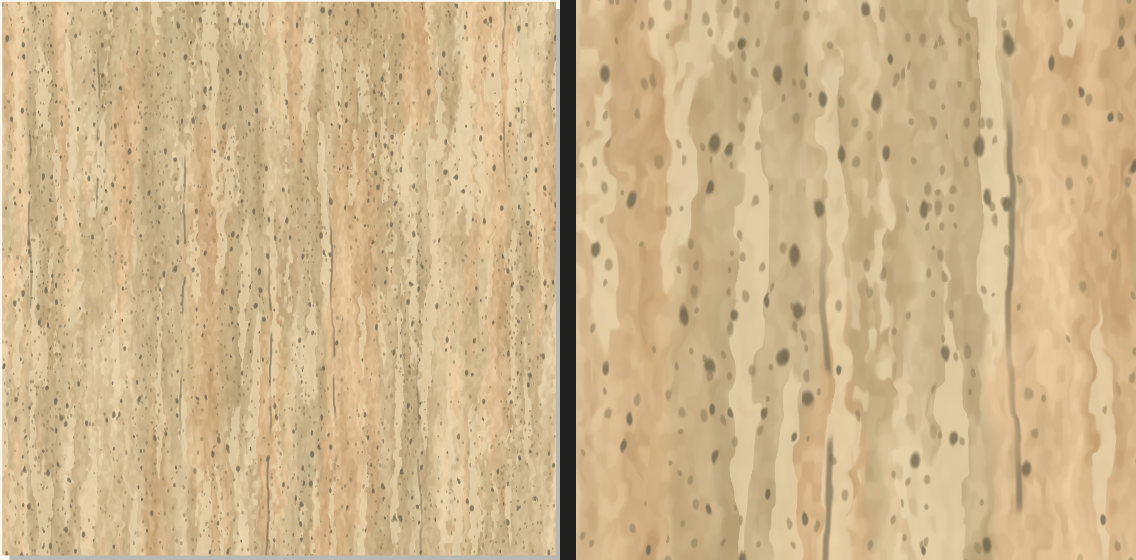
Left: the whole. Right: its middle third, enlarged.
A WebGL 1 fragment shader for this texture:

```glsl
precision highp float;
// Vein-cut travertine tile: vertical streaks, small pits and hairline cracks, on white with a thin shadow.
uniform vec2 u_resolution;

vec3 hash3(vec2 p) {
  vec3 q = vec3(dot(p, vec2(127.1, 311.7)), dot(p, vec2(269.5, 183.3)), dot(p, vec2(419.2, 371.9)));
  return fract(sin(q) * 43758.545);
}

// Cellular noise: x = distance to nearest point, y = its random id, z = smooth blend of ids
vec3 cells(vec2 p) {
  vec2 base = floor(p);
  float nearest = 9.0, id = 0.0, sum = 0.0, total = 0.0;
  for (int j = -1; j <= 1; j++) {
    for (int i = -1; i <= 1; i++) {
      vec2 cell = base + vec2(float(i), float(j));
      vec3 h = hash3(cell);
      vec2 d = cell + 0.15 + 0.7 * h.xy - p;
      float dd = dot(d, d);
      float w = exp(-8.0 * dd);
      sum += w * h.z;
      total += w;
      if (dd < nearest) { nearest = dd; id = h.z; }
    }
  }
  return vec3(sqrt(nearest), id, sum / total);
}

// Scattered holes; share is the fraction of cells that hold one
float pits(vec2 p, float radius, float share) {
  vec3 c = cells(p);
  float present = smoothstep(1.0 - share, 1.02 - share, c.y);
  float r = radius * (0.6 + 0.8 * fract(c.y * 57.0));
  return present * (1.0 - smoothstep(r * 0.55, r * 1.35, c.x));
}

// Long broken hairlines that wander down the stone
float cracks(vec2 p, float gaps) {
  float mask = 0.0;
  for (int i = 0; i < 8; i++) {
    float k = float(i);
    float x = fract(0.595 + k * 0.577) + 0.004 * sin(p.y * 8.0 + k) + 0.0015 * sin(p.y * 37.0 + k * 2.3);
    float reach = 0.16 + 0.2 * fract(k * 0.43 + 0.6);
    float along = 1.0 - smoothstep(reach * 0.6, reach, abs(p.y - fract(0.4 + k * 0.37)));
    float line = 1.0 - smoothstep(0.0006, 0.0028, abs(p.x - x));
    mask = max(mask, line * along * (0.55 + 0.45 * fract(k * 0.618 + 0.9)));
  }
  return mask * smoothstep(0.25, 0.6, gaps);
}

vec3 travertine(vec2 p) {
  // Slow meander plus ragged edges for the streaks
  float ripple = cells(p * vec2(70.0, 55.0)).z - 0.5;
  vec2 q = p;
  q.x += 0.003 * sin(p.y * 7.0 + p.x * 15.0) + 0.0015 * sin(p.y * 23.0 + p.x * 40.0) + 0.007 * ripple;

  float band = cells(q * vec2(17.0, 1.3) + 3.0).z;
  float streak = cells(q * vec2(55.0, 5.0) + 11.0).z;
  float fine = cells(q * vec2(115.0, 17.0) + 23.0).z;
  float grain = cells(q * vec2(210.0, 100.0) + 37.0).z;
  float hue = cells(q * vec2(24.0, 2.5) + 51.0).z;

  float tone = 0.46 + 0.5 * (band - 0.5) + 0.55 * (streak - 0.5) + 0.5 * (fine - 0.5) + 0.42 * (grain - 0.5);
  tone += 0.22 * smoothstep(0.15, 0.5, abs(p.x - 0.5)) - 0.07;
  vec3 color = mix(vec3(0.75, 0.65, 0.485), vec3(0.9, 0.815, 0.655), clamp(tone, -0.25, 1.1));

  // Rosy and olive-grey bands
  float greyBand = (p.x - 0.315) / 0.045;
  float olive = smoothstep(0.52, 0.2, band) * 0.6 + 0.6 * exp(-greyBand * greyBand) * (0.5 + 0.5 * p.y);
  float rosy = smoothstep(0.45, 0.7, hue + 0.3 * (fine - 0.5)) * (1.0 - 0.7 * min(olive, 1.0));
  color += rosy * vec3(0.018, -0.018, -0.03);
  color = mix(color, vec3(0.71, 0.65, 0.5), 0.36 * min(olive, 1.0));

  // Pale ragged veins
  float vein = cells(q * vec2(75.0, 6.5) + 71.0).z;
  float pale = smoothstep(0.66, 0.8, vein + 0.2 * (grain - 0.5));
  color = mix(color, vec3(0.92, 0.84, 0.685), 0.65 * pale);

  // Pits, specks and cracks
  vec2 ragged = p + 0.003 * vec2(ripple, grain - 0.5);
  float porous = smoothstep(0.65, 0.3, band) + 0.4 * min(olive, 1.0);
  float holes = pits(ragged * vec2(62.0, 34.0) + 5.0, 0.15, 0.16 + 0.14 * porous);
  float specks = pits(ragged * vec2(135.0, 80.0) + 19.0, 0.23, 0.14 + 0.18 * porous);
  color = mix(color, vec3(0.55, 0.48, 0.34), 0.55 * specks);
  color = mix(color, vec3(0.42, 0.38, 0.29), 0.75 * holes);
  float gaps = cells(p * vec2(30.0, 22.0) + 83.0).z;
  return mix(color, vec3(0.47, 0.43, 0.33), 0.7 * cracks(p + vec2(0.002 * ripple, 0.0), gaps));
}

// Soft-edged rectangle mask
float box(vec2 p, vec2 low, vec2 high) {
  vec2 d = min(p - low, high - p);
  return smoothstep(-0.001, 0.001, min(d.x, d.y));
}

void main() {
  vec2 p = gl_FragCoord.xy / u_resolution;
  vec3 color = vec3(0.98, 0.97, 0.94);
  color = mix(color, vec3(0.73, 0.72, 0.69), box(p, vec2(0.017, -0.1), vec2(1.1, 0.984)));
  color = mix(color, travertine(p), box(p, vec2(0.004, 0.008), vec2(0.993, 0.997)));
  gl_FragColor = vec4(color, 1.0);
}
```
